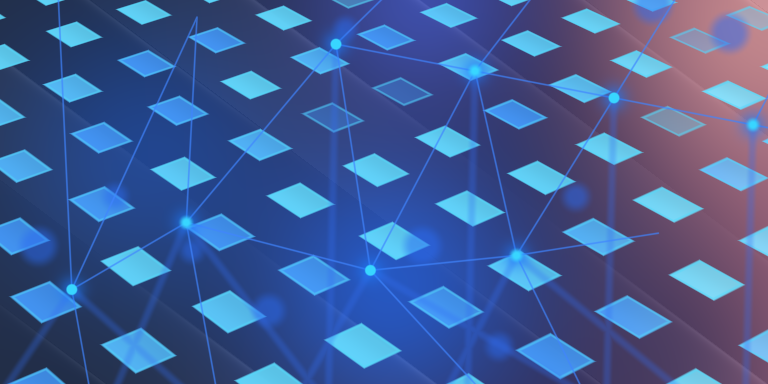
Write a WebGL 1 fragment shader that draws this background.

```glsl
precision highp float;
uniform vec2 u_resolution;

#define TILE_HALF vec2(0.215, 0.235)
#define ROW_SHIFT 0.07
#define ROW_STAGGER 0.31
#define LINE_WIDTH 0.0017
#define BEAM_WIDTH 0.009
#define NODE_RADIUS 0.014
#define CYAN vec3(0.38, 0.83, 0.97)
#define SKY vec3(0.26, 0.58, 0.95)
#define BLUE vec3(0.14, 0.38, 0.86)
#define NAVY vec3(0.14, 0.18, 0.27)
#define MAUVE vec3(0.58, 0.37, 0.46)

float hash(vec2 v) {
  return fract(sin(dot(v, vec2(127.1, 311.7))) * 43758.5453);
}

float glow(vec2 p, vec2 center, float radius) {
  vec2 d = (p - center) / radius;
  return exp(-dot(d, d));
}

float segment(vec2 p, vec2 a, vec2 b) {
  vec2 ab = b - a;
  vec2 ap = p - a;
  return length(ap - ab * clamp(dot(ap, ab) / dot(ab, ab), 0.0, 1.0));
}

float stroke(float d, float width, float blur) {
  return 1.0 - smoothstep(max(width - blur, 0.0), width + blur, d);
}

// Two chains of network nodes
vec2 upperNode(float i) {
  return vec2(0.875 + 0.362 * i, 0.115 + 0.07 * i);
}

vec2 lowerNode(float i) {
  return vec2(0.13 + 0.404 * i, 0.66) + vec2(0.057, 0.094) * cos(2.6 * i);
}

// Coloured light over dark slanted panels
vec3 backdrop(vec2 p) {
  vec3 color = mix(NAVY, vec3(0.20, 0.19, 0.34), smoothstep(0.3, 1.2, p.x));
  color = mix(color, MAUVE, smoothstep(1.25, 2.1, p.x - 0.25 * p.y + 0.1));
  color = mix(color, vec3(0.25, 0.20, 0.34), 0.7 * glow(p, vec2(1.68, 0.95), 0.3));
  color = mix(color, vec3(0.86, 0.62, 0.62), 0.75 * glow(p, vec2(2.0, 0.05), 0.36));
  color = mix(color, BLUE, 0.5 * glow(p, vec2(0.38, 0.42), 0.38));
  color = mix(color, BLUE, 0.8 * glow(p, vec2(1.02, 0.74), 0.36));
  color = mix(color, vec3(0.26, 0.34, 0.74), 0.8 * glow(p, vec2(1.1, 0.0), 0.28));

  float across = (p.y - 0.75 * p.x) * 3.1 + 0.55;
  float panel = floor(across);
  float edge = fract(across);
  float fade = 0.5 + 0.5 * sin(p.x * 5.0 + panel * 2.0);
  color += (hash(vec2(panel, 4.0)) - 0.5) * 0.07 * fade;
  return color + 0.10 * fade * exp(-edge * 28.0) * smoothstep(0.0, 0.02, edge);
}

// Staggered rows of tiles seen in perspective
vec3 addTiles(vec3 color, vec2 p, float pixel) {
  float depth = 1.0 + 0.421 * p.y;
  vec2 plane = vec2(-3.724 * p.x + 8.698 * p.y + 6.904,
                    2.484 * p.x + 8.323 * p.y - 0.182) / depth;
  float row = floor(plane.y + 0.5);
  plane.x -= 0.33 + ROW_SHIFT * row + ROW_STAGGER * mod(row, 2.0);
  vec2 id = vec2(floor(plane.x + 0.5), row);
  vec2 gap = abs(plane - id) - TILE_HALF;
  float d = max(gap.x, gap.y) * depth / 7.5;

  float tone = hash(id + 3.0);
  float faint = step(0.86, hash(id + 17.0));
  vec3 fill = mix(CYAN, SKY, smoothstep(0.5, 0.9, tone));
  fill = mix(fill, vec3(0.64, 0.91, 0.98), 0.6 * smoothstep(1.4, 2.1, p.x));
  fill *= 0.96 + 0.08 * smoothstep(-0.2, 0.2, plane.x - id.x);
  float body = stroke(d + 0.01, 0.01, pixel);
  float rim = body * smoothstep(-0.007, -0.003, d);
  color = mix(color, fill, body * mix(0.93, 0.4, faint));
  return mix(color, vec3(0.32, 0.85, 0.98), rim * 0.5);
}

void main() {
  float pixel = 1.0 / u_resolution.y;
  vec2 p = vec2(gl_FragCoord.x, u_resolution.y - gl_FragCoord.y) * pixel;
  vec3 color = addTiles(backdrop(p), p, pixel);

  // Blurred spots of light
  for (int k = 0; k < 10; k++) {
    float f = float(k);
    vec2 spot = vec2(0.1 + 0.2 * f, hash(vec2(f, 8.0)));
    float radius = 0.026 + 0.022 * hash(vec2(f, 5.0));
    color = mix(color, vec3(0.17, 0.42, 0.95), 0.5 * stroke(length(p - spot), radius, 0.018));
  }

  // Thin links, wide soft beams and nodes
  float links = 0.0;
  float beams = 0.0;
  float cores = 0.0;
  float halos = 0.0;
  for (int k = 0; k < 4; k++) {
    float i = float(k);
    vec2 low = lowerNode(i);
    vec2 high = upperNode(i);
    vec2 foot = vec2(low.x + 0.34 * hash(vec2(i, 2.0)), 1.05);
    float thin = min(segment(p, low, lowerNode(i + 1.0)), segment(p, high, upperNode(i + 1.0)));
    thin = min(thin, segment(p, low, upperNode(i - 1.0)));
    thin = min(thin, segment(p, low, upperNode(i - 2.0)));
    thin = min(thin, segment(p, high, vec2(high.x + 0.22, -0.1)));
    thin = min(thin, segment(p, low, foot));
    float wide = min(segment(p, low, vec2(low.x - 0.2, 1.05)), segment(p, low, foot + vec2(0.28, 0.0)));
    wide = min(wide, segment(p, high, vec2(high.x - 0.02, 1.05)));
    links = max(links, stroke(thin, LINE_WIDTH, pixel));
    beams = max(beams, stroke(wide, BEAM_WIDTH, 0.008));
    float d = min(length(p - low), length(p - high));
    cores = max(cores, stroke(d, NODE_RADIUS, pixel + 0.006 * mod(i, 2.0)));
    halos = max(halos, exp(-d * d * 900.0));
  }
  color = mix(color, vec3(0.20, 0.43, 0.95), beams * 0.3);
  color = mix(color, vec3(0.25, 0.52, 1.0), links * 0.7);
  color = mix(color, vec3(0.12, 0.48, 1.0), halos * 0.6);
  color = mix(color, vec3(0.22, 0.84, 1.0), cores);
  gl_FragColor = vec4(clamp(color, 0.0, 1.0), 1.0);
}
```
